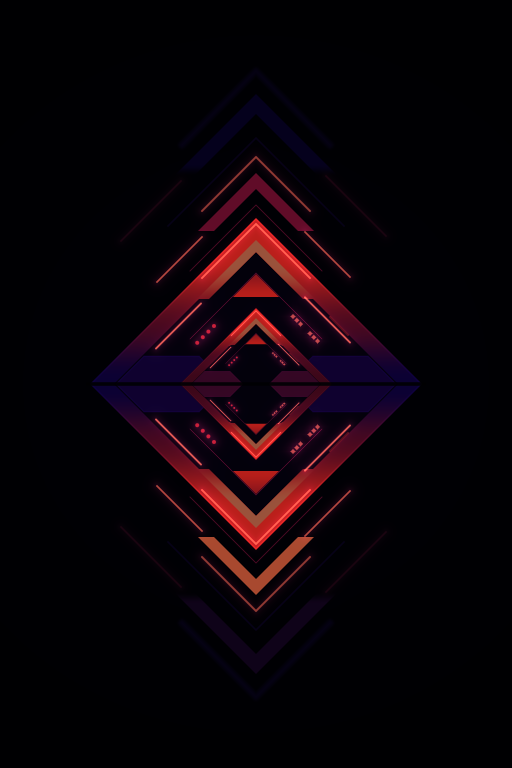
A WebGL 1 fragment shader for this background:

```glsl
precision highp float;
// Neon chevrons and nested diamonds, mirrored about both axes on near-black.
// Folding to one quadrant turns every 45 degree edge into a level of x + y;
// the diamond motif is drawn twice, the second time as a smaller copy.

uniform vec2 u_resolution;

#define VIEW_HEIGHT 7.68
#define NEST_SCALE 0.457
#define GLOW_RADIUS 0.035
#define GLOW_STRENGTH 0.32
#define NIGHT vec3(0.0, 0.0, 0.018)
#define INTERIOR vec3(0.012, 0.002, 0.045)
#define INDIGO vec3(0.045, 0.004, 0.20)
#define WINE vec3(0.29, 0.035, 0.12)
#define RED vec3(0.72, 0.12, 0.10)
#define COPPER vec3(0.60, 0.32, 0.23)
#define ORANGE vec3(0.88, 0.40, 0.24)
#define DIAGONAL 0.70711

float pixelSize; // one pixel in the units of the current shape

// Coverage of a signed distance
float fill(float d) {
  return clamp(0.5 - d / pixelSize, 0.0, 1.0);
}

// Diagonal strip between two levels of x + y
float strip(float level, float lo, float hi) {
  return fill((abs(level - 0.5 * (lo + hi)) - 0.5 * (hi - lo)) * DIAGONAL);
}

// Distance to the diagonal segment x + y = level, for x from x0 to x1
float slant(vec2 q, float level, float x0, float x1) {
  float x = clamp(0.5 * (q.x - q.y + level), x0, x1);
  return length(q - vec2(x, level - x));
}

// Bright core with a soft red-violet halo
vec3 neon(float d, float halfWidth, vec3 tint) {
  float halo = exp(-max(d, 0.0) / GLOW_RADIUS) * GLOW_STRENGTH;
  return tint * fill(d - halfWidth) * 0.8 + vec3(0.55, 0.08, 0.30) * halo;
}

// Four round lamps on the left, two groups of three square lamps on the right
vec3 lamps(vec2 q, float side) {
  vec3 light = vec3(0.0);
  for (int i = 0; i < 6; i++) {
    float n = float(i);
    if (side < 0.0 && i < 4) {
      float x = 0.42 + 0.056 * n;
      light += neon(length(q - vec2(x, 1.0 - x)) - 0.01, 0.01, RED);
    } else if (side > 0.0) {
      float x = 0.37 + 0.17 * floor(n / 3.0) + 0.038 * mod(n, 3.0);
      vec2 r = q - vec2(x, 1.045 - x);
      float d = max(abs(r.x + r.y), abs(r.x - r.y)) * DIAGONAL;
      light += neon(d - 0.01, 0.008, ORANGE) * 0.8;
    }
  }
  return light;
}

// Diamond frame with its inner triangle, lamps and side hexagon
vec3 diamond(vec3 col, vec2 q, float side, vec3 base, vec3 hexTint) {
  float level = q.x + q.y;
  float shift = side < 0.0 ? 0.06 : 0.0;
  col = mix(col, INTERIOR, fill((level - 1.66) * DIAGONAL));

  // Frame: wide near the tip, notched and darker toward the sides
  float innerEdge = mix(1.42, 1.32, fill(0.85 - q.y));
  vec3 ramp = mix(base, WINE, smoothstep(0.05, 0.65, q.y));
  ramp = mix(ramp, RED, smoothstep(0.55, 1.25, q.y));
  col = mix(col, ramp, strip(level, innerEdge, 1.66));
  col += ramp * 0.25 * strip(level, 1.64, 1.66);
  col = mix(col, COPPER, strip(level, 1.32, 1.44) * smoothstep(0.8, 1.2, q.y));

  // Hexagon reaching in from the side
  float hexEdge = max(q.y - 0.28, DIAGONAL * max(level - 1.40, 0.29 - q.x + q.y));
  col = mix(col, hexTint, 0.85 * fill(hexEdge));
  col += hexTint * 0.4 * fill(abs(hexEdge) - 0.005);

  // Triangle and the hairline running down from its tip
  float triangle = max((level - 1.10) * DIAGONAL, 0.87 - q.y);
  col = mix(col, mix(RED, WINE, smoothstep(0.87, 1.15, q.y) * 0.5), fill(triangle));
  col += WINE * 1.2 * fill(slant(q, 1.11, 0.0, 0.66) - 0.003);

  // Lit strokes
  col += neon(slant(q, 1.60, 0.0, 0.54), 0.009, ORANGE) * 0.8;
  col += neon(slant(q, 1.355, 0.49 + shift, 0.94 + shift), 0.009, ORANGE);
  col += RED * 0.4 * step(0.0, side) * fill(slant(q, 1.41, 0.74, 0.92) - 0.01);
  return col + lamps(q, side);
}

// Stacked chevrons beyond the diamond, fading with height
vec3 chevrons(vec3 col, vec2 q, float side, float upper) {
  float level = q.x + q.y;
  float shift = side < 0.0 ? 0.05 : 0.0;
  vec3 farTint = mix(vec3(0.06, 0.01, 0.085), vec3(0.018, 0.003, 0.10), upper);
  vec3 nearTint = mix(COPPER * vec3(1.1, 0.9, 0.8), WINE * 1.3, upper);
  col += vec3(0.018, 0.006, 0.06) * smoothstep(0.06, 0.0, slant(q, 3.13, 0.0, 0.74));
  col += farTint * strip(level, 2.70, 2.90) * smoothstep(2.08, 2.20, q.y);
  col += vec3(0.025, 0.004, 0.08) * fill(slant(q, 2.46, 0.0, 0.88) - 0.008);
  col += neon(slant(q, 2.78, 0.70 + shift, 1.30 + shift), 0.009, WINE) * 0.26;
  col += neon(slant(q, 2.27, 0.0, 0.54), 0.010, ORANGE) * 0.65;
  col = mix(col, nearTint, strip(level, 1.95, 2.11) * fill(1.53 - q.y));
  col += WINE * fill(slant(q, 1.79, 0.0, 0.66) - 0.004);
  col += neon(slant(q, 2.01, 0.49 + shift, 0.94 + shift), 0.009, ORANGE) * 0.8;
  return col;
}

void main() {
  float unit = VIEW_HEIGHT / u_resolution.y;
  vec2 p = (gl_FragCoord.xy - 0.5 * u_resolution) * unit;
  vec2 q = abs(p);
  float side = p.x < 0.0 ? -1.0 : 1.0;
  pixelSize = unit;

  vec3 col = NIGHT * exp(-0.05 * dot(p, p));
  col = chevrons(col, q, side, step(0.0, p.y));
  float scale = 1.0;
  for (int i = 0; i < 2; i++) {
    float nested = float(i);
    pixelSize = unit / scale;
    vec3 base = mix(INDIGO, WINE * 0.8, nested);
    vec3 hexTint = mix(vec3(0.065, 0.006, 0.21), vec3(0.24, 0.03, 0.16), nested);
    col = diamond(col, q / scale, side, base, hexTint);
    scale *= NEST_SCALE;
  }

  // Dark seam along the horizontal axis
  pixelSize = unit;
  col = mix(col, NIGHT * 0.5, 0.9 * fill(max(q.y - 0.018, q.x - 1.7)));
  gl_FragColor = vec4(col, 1.0);
}
```
